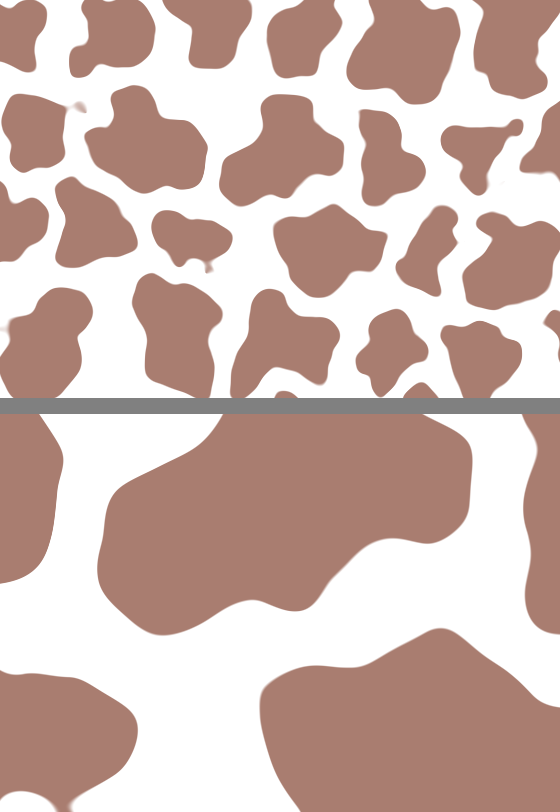
Top: the whole. Bottom: its middle third, enlarged.
Give the GLSL for this pattern, as a WebGL 1 fragment shader.

```glsl
precision highp float;
// Cowhide pattern: irregular lobed brown patches parted by white channels.

uniform vec2 u_resolution;

const vec3 HIDE_WHITE = vec3(1.0);
const vec3 PATCH_BROWN = vec3(0.663, 0.490, 0.439);
const float TAU = 6.2831853;
const float ROWS = 3.8;          // patch rows per canvas height
const float CHANNEL = 0.17;      // least white gap, in cells
const float BLEND = 18.0;        // sharpness of the blend between neighbours
const int LOBES = 4;

// Sine-free hash: two values in 0..1
vec2 hash2(vec2 p) {
  vec3 q = fract(p.xyx * vec3(0.1031, 0.1030, 0.0973));
  q += dot(q, q.yzx + 33.33);
  return fract((q.xx + q.yz) * q.zy);
}

// Smooth vector noise in -0.5..0.5
vec2 noise2(vec2 p) {
  vec2 cell = floor(p);
  vec2 f = fract(p);
  f = f * f * (3.0 - 2.0 * f);
  vec2 low = mix(hash2(cell), hash2(cell + vec2(1.0, 0.0)), f.x);
  vec2 high = mix(hash2(cell + vec2(0.0, 1.0)), hash2(cell + 1.0), f.x);
  return mix(low, high, f.y) - 0.5;
}

float smoothMin(float a, float b, float k) {
  float h = max(k - abs(a - b), 0.0) / k;
  return min(a, b) - 0.25 * h * h * k;
}

float smoothMax(float a, float b, float k) {
  return -smoothMin(-a, -b, k);
}

// Distance to one patch: a core with lobes melted around it
float patchDistance(vec2 p, vec2 id) {
  vec2 shape = hash2(id + 17.3);
  float size = mix(0.78, 1.26, shape.x);
  p /= size;
  float d = length(p) - 0.25;
  for (int i = 0; i < LOBES; i++) {
    float n = float(i);
    vec2 r = hash2(id * 3.0 + vec2(n * 7.0 + 41.0, n * 13.0 + 5.0));
    float angle = TAU * (shape.y + (n + 0.6 * (r.x - 0.5)) / float(LOBES));
    vec2 center = mix(0.22, 0.39, r.y) * vec2(cos(angle), sin(angle));
    float radius = mix(0.16, 0.26, fract(r.x * 5.0 + r.y * 3.0));
    d = smoothMin(d, length(p - center) - radius, 0.14);
  }
  return d * size;
}

// Distance to the nearest patch edge, kept clear of its neighbours
float hideDistance(vec2 p) {
  float nearest = 10.0;
  float total = 0.0;
  float row = floor(p.y);
  for (int y = -1; y <= 1; y++) {
    float cellY = row + float(y);
    float stagger = 0.5 * mod(cellY, 2.0);
    float column = floor(p.x - stagger);
    for (int x = -1; x <= 1; x++) {
      vec2 id = vec2(column + float(x), cellY);
      vec2 center = id + vec2(stagger, 0.0) + mix(vec2(0.28), vec2(0.72), hash2(id + 3.7));
      float d = patchDistance(p - center, id);
      nearest = min(nearest, d);
      total += exp(-BLEND * d);
    }
  }
  // Soft minimum over every patch but the nearest
  float others = -log(max(total - exp(-BLEND * nearest), 0.00001)) / BLEND;
  return smoothMax(nearest, 0.5 * (CHANNEL - others + nearest), 0.06);
}

void main() {
  vec2 p = gl_FragCoord.xy / u_resolution.y * ROWS + 20.0;

  // Broad bends, then small kinks along the outline
  vec2 warped = p + 0.18 * noise2(p * 2.3) + 0.04 * noise2(p * 7.0 + 9.0);

  float d = hideDistance(warped);
  float edge = 0.8 * ROWS / u_resolution.y;
  float patchMask = 1.0 - smoothstep(-edge, edge, d);
  gl_FragColor = vec4(mix(HIDE_WHITE, PATCH_BROWN, patchMask), 1.0);
}
```
